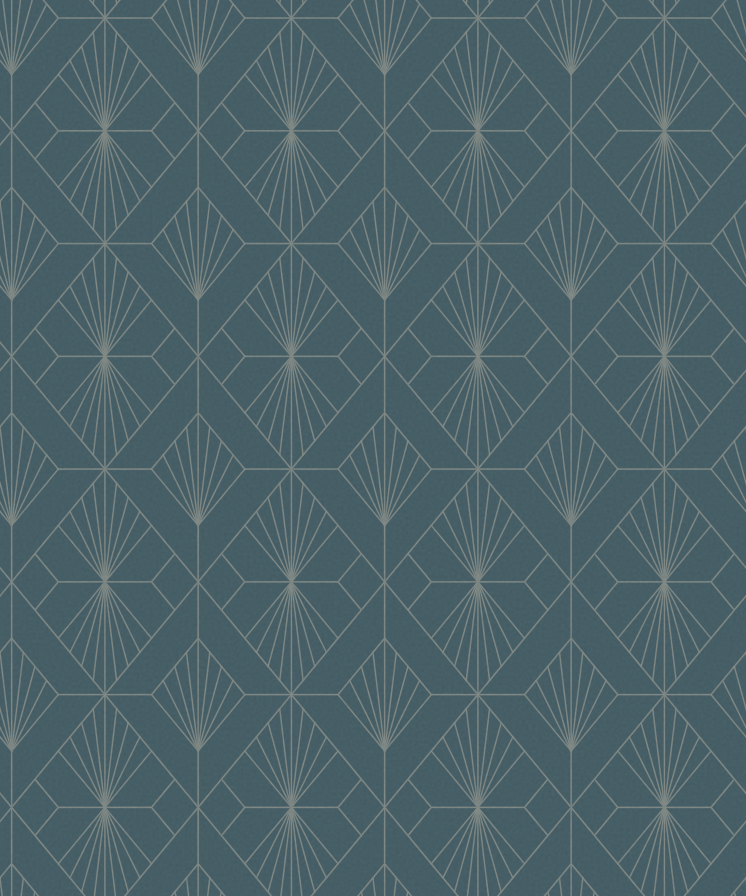
This pattern is drawn by a WebGL 2 fragment shader. Its source:

```glsl
#version 300 es
precision highp float;
// Art-deco lattice: fine pale lines on slate blue. Large diamonds hold two
// mirrored ray fans and a forked bar; small fan diamonds sit at their corners.
// Lines are segment distances in two wrapped, mirrored cells half a step apart.

#define REPEATS vec2(4.0, 3.973)
#define OFFSET vec2(0.5625, 0.393)
#define HALF_HEIGHT 1.208
#define RAY_STEPS 4
#define LINE_WIDTH 0.0165
#define RAY_WIDTH 0.0145
#define SOFTNESS 0.75
#define GRAIN_SCALE 230.0
#define GRAIN_AMOUNT 0.022
#define GROUND vec3(0.275, 0.368, 0.400)
#define INK vec3(0.515, 0.545, 0.525)

uniform vec2 u_resolution;
out vec4 fragColor;

vec2 hashGradient(vec2 p) {
    vec3 q = fract(vec3(p.xyx) * vec3(0.1031, 0.1030, 0.0973));
    q += dot(q, q.yzx + 33.33);
    return fract((q.xx + q.yz) * q.zy) * 2.0 - 1.0;
}

float gradientNoise(vec2 p) {
    vec2 i = floor(p), f = fract(p);
    vec2 u = f * f * f * (f * (f * 6.0 - 15.0) + 10.0);
    vec2 e = vec2(0.0, 1.0);
    float low = mix(dot(hashGradient(i), f),
                    dot(hashGradient(i + e.yx), f - e.yx), u.x);
    float high = mix(dot(hashGradient(i + e), f - e),
                     dot(hashGradient(i + e.yy), f - e.yy), u.x);
    return mix(low, high, u.y);
}

float segmentDistance(vec2 p, vec2 a, vec2 b) {
    vec2 pa = p - a, ba = b - a;
    return length(pa - ba * clamp(dot(pa, ba) / dot(ba, ba), 0.0, 1.0));
}

// Smoothed ink coverage of a line of the given width
float stroke(float d, float width, float pixel) {
    float halfWidth = 0.5 * width, soft = SOFTNESS * pixel;
    return 1.0 - smoothstep(max(halfWidth - soft, 0.0), halfWidth + soft, d);
}

// Uninked share left by rays from the origin to the edge of a diamond
float fanGaps(vec2 p, float pixel) {
    float gaps = 1.0;
    for (int i = 0; i <= RAY_STEPS; i++) {
        float t = 0.5 * float(i) / float(RAY_STEPS);
        vec2 tip = vec2(t, HALF_HEIGHT * (1.0 - t));
        gaps *= 1.0 - stroke(segmentDistance(p, vec2(0.0), tip), RAY_WIDTH, pixel);
    }
    return gaps;
}

void main() {
    vec2 uv = gl_FragCoord.xy / u_resolution;
    vec2 grid = uv * REPEATS - OFFSET;
    vec2 cellHalf = vec2(1.0, HALF_HEIGHT);
    float pixel = 2.0 * REPEATS.x / u_resolution.x;

    // Large diamond cell, mirrored into one quadrant
    vec2 big = abs(fract(grid + 0.5) - 0.5) * 2.0 * cellHalf;
    // Small fan cell, centred on its apex and mirrored left to right
    vec2 small = (fract(grid + vec2(0.0, 0.25)) - 0.5) * 2.0 * cellHalf;
    small.x = abs(small.x);

    // Outline, centre bar and its fork
    float h = HALF_HEIGHT;
    float lines = segmentDistance(big, vec2(1.0, 0.0), vec2(0.0, h));
    lines = min(lines, segmentDistance(big, vec2(0.0), vec2(0.5, 0.0)));
    lines = min(lines, segmentDistance(big, vec2(0.5, 0.0), vec2(0.75, 0.25 * h)));

    // Small diamond roof, stem and side bars
    lines = min(lines, segmentDistance(small, vec2(0.5, 0.5 * h), vec2(0.0, h)));
    lines = min(lines, segmentDistance(small, vec2(0.0, -h), vec2(0.0)));
    lines = min(lines, segmentDistance(small, vec2(0.5, 0.5 * h), vec2(1.0, 0.5 * h)));

    // Overlapping rays build up ink towards each apex
    float gaps = 1.0 - stroke(lines, LINE_WIDTH, pixel);
    gaps *= fanGaps(big, pixel) * fanGaps(small, pixel);

    // Fine paper grain, with slight wear in the ink
    vec2 paper = uv * vec2(1.0, u_resolution.y / u_resolution.x);
    float grain = gradientNoise(paper * GRAIN_SCALE);
    float wear = 0.92 + 0.16 * gradientNoise(paper * GRAIN_SCALE * 0.4 + 17.0);
    vec3 color = mix(GROUND, INK, clamp((1.0 - gaps) * wear, 0.0, 1.0));
    fragColor = vec4(color + GRAIN_AMOUNT * grain, 1.0);
}
```
